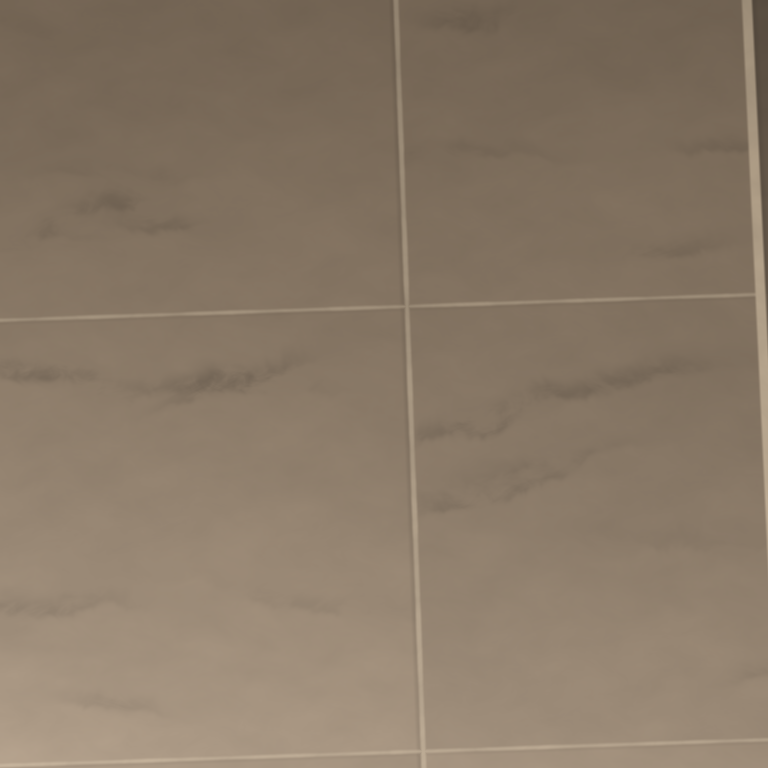
Give the GLSL for this texture, as a WebGL 2 fragment shader.

```glsl
#version 300 es
precision highp float;

#define TILE 0.58
#define CROSSING vec2(0.552, 0.583)
#define SKEW vec2(0.0365, -0.034)
#define CUT_WIDTH 0.457
#define JOINT_HALF vec2(0.0031, 0.0021)
#define EDGE_JOINT_HALF 0.0066
#define VEINS 6
#define VEIN_DEPTH 0.16
#define STONE_DARK vec3(0.462, 0.402, 0.336)
#define STONE_LIGHT vec3(0.682, 0.612, 0.534)
#define GROUT_DARK vec3(0.60, 0.54, 0.46)
#define GROUT_LIGHT vec3(0.78, 0.71, 0.62)

uniform vec2 u_resolution;
out vec4 fragColor;

vec2 hash2(float n) {
  return fract(sin(vec2(n * 12.9898, n * 78.233 + 4.1)) * 43758.55);
}

// Warped layered sines, roughly -1 to 1
float cloud(vec2 p) {
  float sum = 0.0, amp = 0.55;
  for (int i = 0; i < 5; i++) {
    p += 0.45 * sin(p.yx * 1.3 + vec2(1.7, 0.4));
    sum += amp * sin(p.x) * sin(p.y + 1.0);
    p = mat2(1.5, 1.1, -1.1, 1.5) * p;
    amp *= 0.6;
  }
  return sum;
}

// Streak with a soft lower rim and a wider haze above
float vein(vec2 q, float seed) {
  vec2 shape = hash2(seed + 3.7);
  vec2 d = q - vec2(0.05) - vec2(0.43, 0.46) * hash2(seed);
  float ripple = 0.020 * cloud(q * vec2(19.0, 13.0) + seed);
  float h = d.y - mix(-0.24, 0.32, shape.x) * d.x - ripple;
  float k = h / (h > 0.0 ? 0.020 : 0.007);
  float reach = d.x / mix(0.06, 0.17, shape.y);
  return exp(-k * k - reach * reach);
}

// Mineral shading of one tile, as a brightness factor
float stone(vec2 q, float seed) {
  float streaks = 0.0;
  for (int i = 0; i < VEINS; i++) {
    float strength = mix(0.25, 1.0, hash2(seed + float(i) * 2.3).y);
    streaks += strength * vein(q, seed + float(i) * 5.1);
  }
  float patches = cloud(q * vec2(26.0, 52.0) + seed * 2.0);
  float drift = cloud(q * vec2(5.0, 11.0) + seed);
  float blotches = cloud(q * vec2(52.0, 64.0) + seed);
  streaks = min(streaks, 1.1) * smoothstep(-0.9, 0.7, patches + 0.6 * blotches);
  return 1.015 + 0.024 * drift + 0.014 * patches + 0.010 * blotches
       - VEIN_DEPTH * streaks;
}

// Line with a bright core that fades to both sides
float band(float d, float halfWidth, float soft) {
  return smoothstep(-soft, soft, halfWidth - abs(d));
}

void main() {
  vec2 p = gl_FragCoord.xy / u_resolution;
  float soft = max(0.0023, 1.0 / min(u_resolution.x, u_resolution.y));

  // Slanted tile grid; the right-hand column is cut short
  vec2 g = p - CROSSING + SKEW * p.yx;
  float cut = CUT_WIDTH + 0.010 * (1.0 - p.y);
  float beyond = step(cut, g.x);
  vec2 id = vec2(step(0.0, g.x) + beyond, floor(g.y / TILE));
  vec2 q = vec2(g.x < 0.0 ? g.x + TILE : g.x - beyond * cut,
                g.y - id.y * TILE);
  float seed = 7.0 + id.x * 13.7 - id.y * 29.3;

  // Light falls off upward and to the right
  float light = pow(1.0 - p.y, 1.55) * (0.97 - 0.34 * p.x);
  float dim = 1.0 - 0.07 * smoothstep(0.72, 1.0, p.y) * (0.4 + 0.6 * p.x);
  vec3 color = mix(STONE_DARK, STONE_LIGHT, light) * stone(q, seed);
  color *= 0.985 + 0.03 * hash2(seed + 9.0).x;
  color *= 1.0 - 0.2 * beyond;

  // Joints with uneven rims and a faint shadow beside them
  float rowJoint = g.y - TILE * round(g.y / TILE);
  float wear = cloud(p * 38.0);
  vec2 rim = JOINT_HALF + 0.0005 * wear;
  float across = band(rowJoint, rim.y, soft) * (1.0 - beyond);
  float upright = band(g.x, rim.x, soft);
  float edge = band(g.x - cut, EDGE_JOINT_HALF, soft);
  float shadow = band(g.x + 0.005, 0.003, 0.003)
               + 0.4 * band(rowJoint + 0.004, 0.002, 0.002)
               + band(g.x - cut - 0.007, 0.005, 0.004);
  color *= 1.0 - 0.07 * min(shadow, 1.0);

  vec3 grout = mix(GROUT_DARK, GROUT_LIGHT, light) * (1.0 + 0.035 * wear);
  color = mix(color, grout, max(across * 0.85, upright * 0.95));
  color = mix(color, grout * 1.1, edge);
  fragColor = vec4(color * dim, 1.0);
}
```
